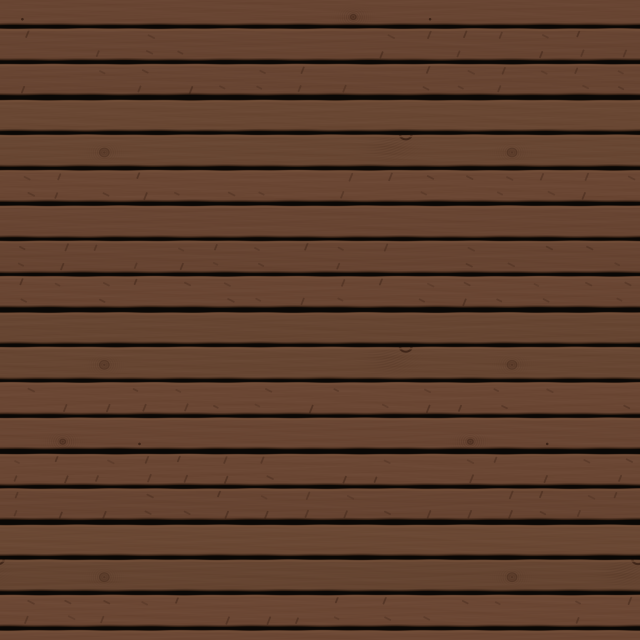
A Shadertoy shader for this texture:

```glsl
const float PITCH = 0.0553;        // plank plus gap; 18 gaps down the canvas
const float FIRST_GAP = 0.0417;    // depth of the topmost gap
const float GAP_HALF = 0.0022;
const float WIDE_GAP_HALF = 0.0036;
const float SHADE_DEPTH = 0.0046;  // rounded lower edge of a plank
const float KNOT_RADIUS = 0.0068;
const float KNOT_SPACING = 0.637;
const float NICK_CELL = 0.0625;
const float GRAIN_CONTRAST = 0.012;
const vec3 WOOD = vec3(0.412, 0.273, 0.199);
const vec3 LIT_EDGE = vec3(0.455, 0.312, 0.222);
const vec3 SHADED_EDGE = vec3(0.17, 0.10, 0.055);
const vec3 GAP = vec3(0.035, 0.027, 0.02);
const vec3 MARK = vec3(0.24, 0.14, 0.09);

float hash(vec2 p) {
    p = fract(p * vec2(0.1031, 0.1137));
    p += dot(p, p.yx + 33.33);
    return fract((p.x + p.y) * p.x * 57.31);
}

// Fine lengthwise streaks from layered sines, different on every plank
float grain(vec2 q, float row) {
    float sum = 0.0, amp = 0.5, freq = 420.0;
    for (int i = 0; i < 4; i++) {
        float fi = float(i);
        float bend = 1.4 * sin(q.x * (9.0 + 8.0 * fi) + row * 2.7 + fi);
        sum += amp * sin(q.y * freq + bend + row * 5.1)
                   * sin(q.x * (13.0 + 17.0 * fi) + row * 1.9 + q.y * 90.0);
        freq *= 1.63;
        amp *= 0.75;
    }
    return sum;
}

// Signed distance along x to the nearest of a series of evenly spaced marks
float nearest(float x, float start, float spacing) {
    return x - start - spacing * floor((x - start) / spacing + 0.5);
}

float segment(vec2 p, vec2 halfAxis) {
    return length(p - halfAxis * clamp(dot(p, halfAxis) / dot(halfAxis, halfAxis), -1.0, 1.0));
}

// Short slanted scratches, one per cell in an upper and a lower lane
float nicks(vec2 q, float row, float aa) {
    float sum = 0.0;
    for (int lane = 0; lane < 2; lane++) {
        float side = float(lane) * 2.0 - 1.0;
        float cell = floor(q.x / NICK_CELL);
        vec2 key = vec2(cell + 7.0, row * 2.0 + float(lane) + 3.0);
        float h = hash(key), k = hash(key + 41.0);
        vec2 center = vec2((cell + 0.2 + 0.6 * h) * NICK_CELL, side * (0.011 + 0.006 * k));
        vec2 halfAxis = mix(vec2(0.004, 0.002), vec2(-0.002, 0.005), step(0.45, k));
        float d = segment(q - center, halfAxis * (0.5 + 0.6 * h));
        sum += (1.0 - smoothstep(0.0003, 0.0009 + aa, d)) * step(0.3, h) * (0.25 + 0.3 * k);
    }
    return sum;
}

// Ring with a darker heart and a soft halo
float knot(vec2 p, float radius, float aa) {
    float r = length(p * vec2(1.0, 1.1));
    float ring = 1.0 - smoothstep(0.0004, 0.0014 + aa, abs(r - radius));
    float heart = 1.0 - smoothstep(0.0, radius, r);
    float halo = exp(-dot(p * vec2(50.0, 100.0), p * vec2(50.0, 100.0)));
    return 0.28 * ring + 0.3 * heart + 0.1 * halo * (1.0 + sin(r * 1900.0));
}

void mainImage(out vec4 fragColor, in vec2 fragCoord) {
    vec2 uv = fragCoord / iResolution.xy;
    float aa = 1.0 / iResolution.y;

    // Plank and gap layout, counted from the top
    float v = (1.0 - uv.y - FIRST_GAP) / PITCH;
    float row = floor(v) + 1.0;
    float kind = mod(row, 6.0);
    vec2 q = vec2(uv.x, (fract(v) - 0.5) * PITCH);
    float gapId = floor(v + 0.5);
    float fromGap = (v - gapId) * PITCH;

    // Wood with a tint per plank
    vec3 color = WOOD * (1.0 + 0.05 * (hash(vec2(row + 3.0, 17.0)) - 0.5));
    color += vec3(-0.006, 0.002, -0.002) * step(2.5, kind) * step(kind, 4.5);
    color += GRAIN_CONTRAST * grain(q, row) - 0.12 * q.y;

    // Scratches, knots and splinters by kind of plank
    float mark = 0.0;
    if (kind == 1.0 || kind == 2.0 || kind == 5.0) mark += nicks(q, row, aa);
    if (kind == 4.0) {
        float dx = nearest(q.x, 0.163, KNOT_SPACING);
        mark += knot(vec2(dx, q.y - 0.003), KNOT_RADIUS, aa);
        vec2 s = vec2(nearest(q.x, row > 12.0 ? 0.997 : 0.634, 1.0), q.y + 0.0245);
        float hook = abs(length(s * vec2(0.8, 1.0)) - 0.007);
        mark += 0.9 * (1.0 - smoothstep(0.0005, 0.001 + aa, hook));
        vec2 fan = (s - vec2(-0.025, 0.02)) / vec2(0.032, 0.017);
        mark += 0.09 * exp(-dot(fan, fan)) * (1.0 + sin(1500.0 * (s.y + 0.55 * s.x + 5.0 * s.x * s.x)));
    }
    if (mod(row, 12.0) == 0.0) {
        float dx = nearest(q.x, row < 1.0 ? 0.552 : 0.098, KNOT_SPACING);
        mark += 1.3 * knot(vec2(dx, q.y - 0.0125), 0.6 * KNOT_RADIUS, aa);
        mark += 1.0 - smoothstep(0.001, 0.0014 + aa, length(vec2(dx - 0.12, q.y - 0.016)));
    }
    color = mix(color, MARK, clamp(mark, 0.0, 1.0));

    // Gap with a slightly uneven edge, shade above it and light below it
    bool wide = mod(gapId, 6.0) == 2.0 || gapId == 12.0;
    float halfGap = wide ? WIDE_GAP_HALF : GAP_HALF + 0.0006 * hash(vec2(gapId + 2.0, 5.0));
    halfGap += 0.00025 * (sin(uv.x * 31.0 + gapId * 2.3) + sin(uv.x * 83.0 + gapId * 4.1));
    float edge = abs(fromGap) - halfGap;
    if (fromGap < 0.0) {
        color = mix(SHADED_EDGE, color, smoothstep(-0.0005, SHADE_DEPTH, edge));
    } else {
        float glow = (edge - 0.0028) / 0.0015;
        color = mix(color, LIT_EDGE, 0.8 * exp(-glow * glow));
        color = mix(SHADED_EDGE, color, smoothstep(-0.0005, 0.0018, edge));
    }
    color = mix(GAP, color, smoothstep(-0.7 * aa, 0.7 * aa, edge));
    fragColor = vec4(color, 1.0);
}
```
